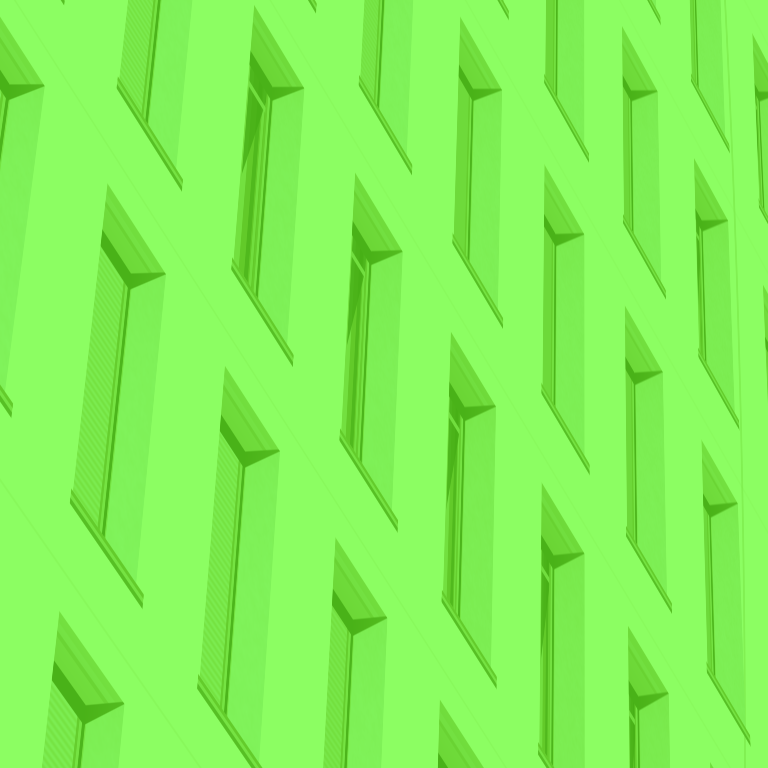
This pattern is drawn by a Shadertoy shader. Its source:

```glsl
// Green-tinted facade of recessed windows, seen steeply from below.
// A perspective matrix is inverted to get flat wall coordinates, which are
// split into cells; each cell holds soffit, reveal, glass, frame and sill.

const vec3 WALL   = vec3(0.55, 0.995, 0.383);
const vec3 REVEAL = vec3(0.502, 0.952, 0.355);
const vec3 MID    = vec3(0.46, 0.89, 0.26);
const vec3 DARK   = vec3(0.39, 0.80, 0.17);
const vec3 DEEP   = vec3(0.27, 0.68, 0.08);

const float WIDTH = 0.49;    // opening width, in cells

// Columns: step to the next window, step to the next floor, origin.
const mat3 WALL_TO_VIEW = mat3(
    0.1620,  0.2522, 0.031,
    0.0697, -0.4837, 0.092,
    0.1400,  0.2390, 1.0);

float hash(vec2 p) {
    return fract(sin(dot(p, vec2(127.1, 311.7))) * 43758.5453);
}

float noise(vec2 p) {
    vec2 i = floor(p), f = fract(p);
    f = f * f * (3.0 - 2.0 * f);
    return mix(mix(hash(i), hash(i + vec2(1, 0)), f.x),
               mix(hash(i + vec2(0, 1)), hash(i + vec2(1, 1)), f.x), f.y);
}

// Soft step at zero, one filter width wide.
float edge(float x, float aa) {
    return smoothstep(-0.5 * aa, 0.5 * aa, x);
}

float band(float x, float lo, float hi, float aa) {
    return edge(x - lo, aa) * edge(hi - x, aa);
}

// Thin line that fades instead of vanishing at small sizes.
float line(float x, float halfWidth, float aa) {
    float w = max(halfWidth, 0.5 * aa);
    return (1.0 - smoothstep(w - 0.5 * aa, w + 0.5 * aa, abs(x))) * halfWidth / w;
}

// Pale slatted blinds on near columns, duller plain ones on far columns.
vec3 blind(float y, float far, float seed, float aa) {
    float slat = sin(6.2832 * y / 0.016);
    float fade = (1.0 - smoothstep(0.3, 0.8, aa / 0.016)) * (1.0 - far);
    vec3 cloth = mix(REVEAL, MID, 0.6 + 0.25 * seed + 0.3 * slat * fade);
    return mix(cloth, DARK, 0.55 * far);
}

// Open casement: a dark room, upright bars and a tilted top rail.
vec3 casement(vec2 p, vec2 inner, vec2 aa) {
    float x = p.x / inner.x, ax = aa.x / inner.x;
    float depth = inner.y - p.y;
    vec3 col = mix(MID, DARK, 0.15 + 0.95 * band(x, 0.22, 0.95, ax));
    col = mix(col, DEEP, 0.6 * line(x - 0.52, 0.08, ax));
    col = mix(col, MID, 0.8 * line(x - 0.70, 0.05, ax));
    float wedge = edge(0.85 - 2.6 * depth - x, ax) * edge(x - 0.05, ax);
    col = mix(col, DEEP, 0.8 * wedge);
    return mix(col, MID, 0.9 * line(depth - 0.05, 0.008, aa.y));
}

// Recess seen through the opening; inner is the far upper corner.
vec3 recess(vec2 p, vec2 inner, vec2 id, float isOpen, vec2 aa) {
    float seed = hash(id + 3.7);
    float far = smoothstep(1.5, 3.5, id.x);
    float s = clamp((p.x - inner.x) / (WIDTH - inner.x), 0.0, 1.0);
    float soffitEdge = inner.y * (1.0 - s);

    // Side reveal: mottled, duller on far columns and close to the soffit.
    float mottle = 0.5 * noise(p * vec2(22.0, 45.0) + id * 17.0)
                 + 0.5 * noise(p * vec2(70.0, 110.0) + id * 9.0);
    float shade = 0.22 * mottle + 0.22 * far + 0.12 * isOpen
                + 0.3 * exp((p.y - soffitEdge) * 6.0) - 0.08;
    vec3 col = mix(REVEAL, MID, shade);
    vec3 pane = mix(blind(p.y, far, seed, aa.y), casement(p, inner, aa), isOpen);
    col = mix(col, pane, edge(inner.x - p.x, aa.x));

    // Upright frame.
    float fx = p.x - inner.x;
    col = mix(col, MID, band(fx, -0.042, 0.016, aa.x));
    col = mix(col, DEEP, 0.85 * line(fx + 0.002, 0.010, aa.x));
    col = mix(col, DARK, 0.9 * line(fx + 0.038, 0.008, aa.x));

    // Soffit and the shadow along its back edge.
    float above = p.y - soffitEdge;
    float gloom = 0.1 + 0.15 * seed + 0.15 * isOpen + 0.35 * p.y / inner.y;
    vec3 soffit = mix(MID, DARK, gloom);
    soffit = mix(soffit, REVEAL, 0.2 * line(p.y - 0.22 * inner.y, 0.010, aa.y));
    soffit = mix(soffit, DARK, 0.5 * line(p.y - 0.32 * inner.y, 0.006, aa.y));
    float shadow = edge(0.036 * (1.0 - s) + 0.005 - above, aa.y);
    soffit = mix(soffit, mix(DARK, DEEP, 0.85 - 0.35 * s), shadow);
    return mix(col, soffit, edge(above, aa.y));
}

void mainImage(out vec4 fragColor, in vec2 fragCoord) {
    vec2 view = fragCoord / iResolution.xy;
    vec3 h = inverse(WALL_TO_VIEW) * vec3(view.x, 1.0 - view.y, 1.0);
    vec2 uv = h.xy / h.z;
    vec2 aa = fwidth(uv);

    vec2 id = vec2(floor(uv.x + 0.1), ceil(uv.y - 0.15));
    vec2 p = uv - id;

    // The far corner slides left as the view becomes more oblique.
    vec2 inner = vec2(WIDTH - 0.255 - 0.024 * id.x,
                      -0.158 - 0.005 * id.x - 0.014 * id.y);
    float height = 0.752 - 0.015 * id.y;
    // One whole floor is open, with a few strays higher up.
    float openFloor = id.y == 1.0 && id.x > 0.0 ? 1.0 : 0.0;
    float isOpen = max(openFloor, step(3.0, id.y) * step(0.5, hash(id + 1.0)));

    // Wall with faint floor joints and a hanging cable near the right side.
    vec3 col = WALL;
    col = mix(col, MID, 0.2 * line(p.y - 0.085, 0.003, aa.y));
    float cable = view.x - 0.970 + 0.026 * view.y * view.y;
    col = mix(col, MID, 0.5 * line(cable, 0.0012, 1.0 / iResolution.x));

    float opening = band(p.x, 0.0, WIDTH, aa.x) * band(p.y, -height, 0.0, aa.y);
    col = mix(col, recess(p, inner, id, isOpen, aa), opening);

    // Projecting sill: lit top between two dark lips.
    float along = band(p.x, -0.012, 0.55, aa.x);
    float drop = p.y + height;
    col = mix(col, MID, along * band(drop, -0.018, 0.012, aa.y));
    col = mix(col, DEEP, 0.65 * along * line(drop + 0.012, 0.006, aa.y));
    col = mix(col, DARK, along * line(drop - 0.009, 0.005, aa.y));

    fragColor = vec4(col, 1.0);
}
```
